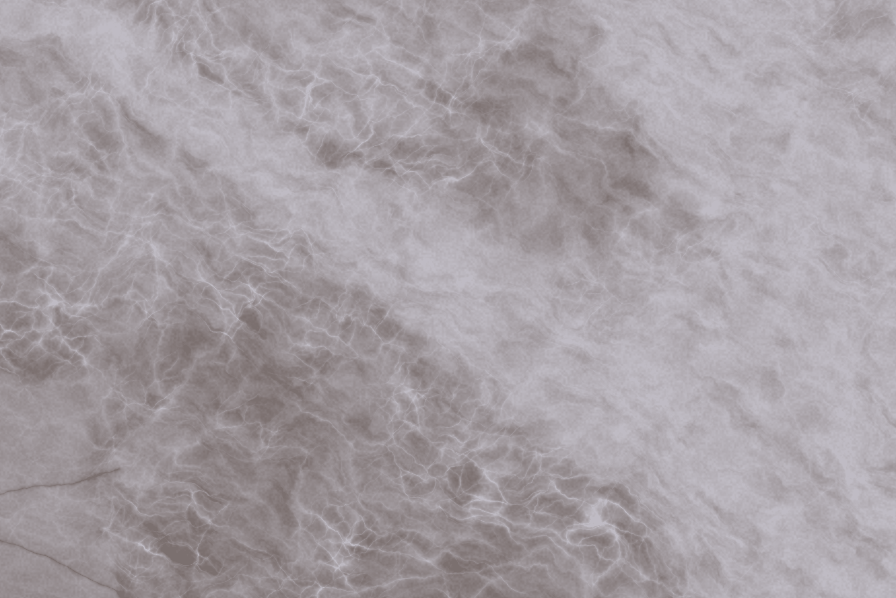
Reproduce this texture procedurally as a Shadertoy shader.

```glsl
// Pale grey marble: broad milky bands cross darker stone laced with fine veins.
// Soft tone regions are laid out by curves, then warped noise, cell borders
// and stretched ridges add flecks, webs and streaks.

float hash(vec2 cell) {
    vec3 q = fract(cell.xyx * vec3(0.1031, 0.1030, 0.0973));
    q += dot(q, q.yzx + 33.33);
    return fract((q.x + q.y) * q.z);
}

float noise(vec2 p) {
    vec2 i = floor(p), f = fract(p);
    f = f * f * (3.0 - 2.0 * f);
    return mix(mix(hash(i), hash(i + vec2(1, 0)), f.x),
               mix(hash(i + vec2(0, 1)), hash(i + vec2(1, 1)), f.x), f.y);
}

float fbm(vec2 p) {
    float sum = 0.0, amp = 0.5;
    for (int i = 0; i < 5; i++) {
        sum += amp * noise(p);
        p = mat2(1.6, 1.2, -1.2, 1.6) * p + 17.3;
        amp *= 0.5;
    }
    return sum;
}

vec2 rotate(vec2 p, float a) {
    return vec2(cos(a) * p.x + sin(a) * p.y, cos(a) * p.y - sin(a) * p.x);
}

// Bright along the borders between scattered cells
float web(vec2 p, float sharpness) {
    vec2 base = floor(p);
    float near = 9.0, second = 9.0;
    for (int y = -1; y <= 1; y++)
    for (int x = -1; x <= 1; x++) {
        vec2 c = base + vec2(x, y);
        float d = length(c + vec2(hash(c + 40.0), hash(c + 91.0)) - p);
        second = min(second, max(near, d));
        near = min(near, d);
    }
    return exp(-sharpness * (second - near));
}

// Thin line where the noise passes its middle level
float ridge(vec2 p, float width) {
    return exp(-abs(noise(p) - 0.5) / width);
}

float bell(float x, float width) {
    return exp(-x * x / (width * width));
}

float segment(vec2 p, vec2 a, vec2 b) {
    vec2 ab = b - a;
    return length(p - a - ab * clamp(dot(p - a, ab) / dot(ab, ab), 0.0, 1.0));
}

void mainImage(out vec4 fragColor, in vec2 fragCoord) {
    vec2 p = fragCoord / iResolution.y;
    p.x *= 1.5 * iResolution.y / iResolution.x;

    // Warped positions for regions and for veins
    vec2 warp = vec2(fbm(p * 4.0), fbm(p * 4.0 + 31.0)) - 0.48;
    vec2 fine = vec2(fbm(p * 22.0 + 5.0), fbm(p * 22.0 + 63.0)) - 0.48;
    vec2 q = p + 0.12 * warp + 0.04 * fine;
    vec2 along = rotate(q, -0.55);
    float cloud = fbm(q * 5.0 + 8.0) - 0.48;
    float streak = fbm(along * vec2(10.0, 30.0)) - 0.48;
    float mottle = fbm(along * vec2(30.0, 62.0) + 21.0) - 0.48;

    // Signed distances to the two milky bands
    float main1 = 0.79 * (q.y - 1.05 + 0.76 * q.x - 0.05 * sin(3.2 * q.x - 0.6));
    float main2 = 0.85 * (q.x - 0.96 - 0.62 * (1.0 - q.y));
    float width1 = mix(0.04, 0.125, smoothstep(0.1, 1.1, q.x));

    // Tone of the regions: 0 is dark stone, 1 is milky white
    float lower = mix(0.13, 0.5, smoothstep(0.42, 0.72, q.y));
    lower += 0.12 * smoothstep(0.75, 1.1, q.x);
    vec2 hollow = (q - vec2(0.9, 0.74)) * vec2(3.4, 5.5);
    float upper = mix(0.82, 0.5, smoothstep(0.55, 0.62, q.y)) - 0.3 * exp(-dot(hollow, hollow));
    float tone = mix(lower, upper, smoothstep(-0.015, 0.015, main1));
    tone = mix(tone, 0.84, smoothstep(-0.03, 0.02, main2));
    tone += 0.4 * cloud + 0.35 * streak;

    // Pale slab in the lower left corner
    float slab = (1.0 - smoothstep(0.16, 0.2, q.x + 0.1 * q.y))
               * (1.0 - smoothstep(0.3, 0.4, q.y));
    tone = mix(tone, 0.56 + 0.6 * cloud, 0.85 * slab);

    // Milky bands with frayed edges, and a rough crevice beside the first one
    float fray = abs(main1) / width1 + 1.6 * streak;
    float band = 1.0 - smoothstep(0.45, 1.35, fray);
    tone = mix(tone, 0.95 + 0.4 * streak, 0.9 * band);
    tone = mix(tone, 0.97 + 0.4 * streak, 0.8 * bell(main2 - 0.015 + 0.06 * streak, 0.045));
    float crevice = bell(main1 - width1 * 1.05, 0.012)
                  * smoothstep(0.1, 0.25, q.x) * (1.0 - smoothstep(0.65, 0.8, q.x));
    tone -= 0.65 * crevice * noise(q * 45.0);

    // Dark flecks drawn out along the bands
    float flecks = smoothstep(0.02, 0.2, fbm(along * vec2(13.0, 30.0) + 70.0) - 0.48);
    tone += (0.65 * mottle - 0.22 * flecks) * (1.0 - 0.6 * slab);

    // Short veins in several directions, fading in and out
    float patches = 0.3 + 0.7 * smoothstep(0.35, 0.6, fbm(p * 7.0 + 50.0));
    float veins = 0.5 * web(along * vec2(5.0, 9.0), 16.0) * noise(p * 9.0);
    veins += 0.6 * web(along * vec2(12.0, 27.0) + 7.0, 9.0) * patches * noise(p * 16.0 + 3.0);
    veins += 0.45 * web(rotate(q, 0.6) * vec2(22.0, 44.0), 7.0) * patches * noise(p * 21.0);
    veins += 0.5 * ridge(rotate(q, 0.8) * vec2(2.5, 11.0), 0.03) * noise(p * 8.0 + 20.0);
    veins += 0.5 * ridge(along * vec2(6.0, 26.0) + 11.0, 0.07) * noise(p * 13.0);
    veins += 0.45 * ridge(rotate(q, 1.1) * vec2(9.0, 30.0) + 5.0, 0.07) * patches * noise(p * 15.0);

    // Spokes fanning out of a pale knot
    vec2 knot = vec2(0.25, 0.67);
    for (int i = 0; i < 8; i++) {
        float k = float(i), angle = 0.79 * k + 0.5 * hash(vec2(k, 4.0));
        vec2 tip = knot + (0.15 + 0.22 * hash(vec2(k, 9.0))) * vec2(cos(angle), sin(angle));
        float d = segment(p + 0.08 * warp + 0.04 * fine, knot, tip);
        float fade = smoothstep(0.0, 0.09, length(p - knot)) * 0.8 + 0.2;
        veins += (0.3 * exp(-d / 0.005) + 0.12 * exp(-d / 0.02)) * fade * (0.3 + noise(p * 18.0));
    }
    tone += 1.15 * veins * (1.0 - 0.6 * slab) * max(1.02 - tone, 0.0);

    // Dark hairline cracks across the slab
    vec2 c = p + 0.05 * warp + 0.02 * fine;
    float crack = min(segment(c, vec2(-0.05, 0.17), vec2(0.21, 0.21)),
                      segment(c, vec2(-0.05, 0.12), vec2(0.2, 0.0)));
    tone -= 0.5 * exp(-crack / 0.0025);

    // Stone colours and a faint grain
    tone += 0.17 * (noise(p * 290.0) - 0.5);
    vec3 stone = mix(vec3(0.51, 0.468, 0.468), vec3(0.732, 0.715, 0.745), clamp(tone, -0.12, 1.08));
    fragColor = vec4(stone, 1.0);
}
```
